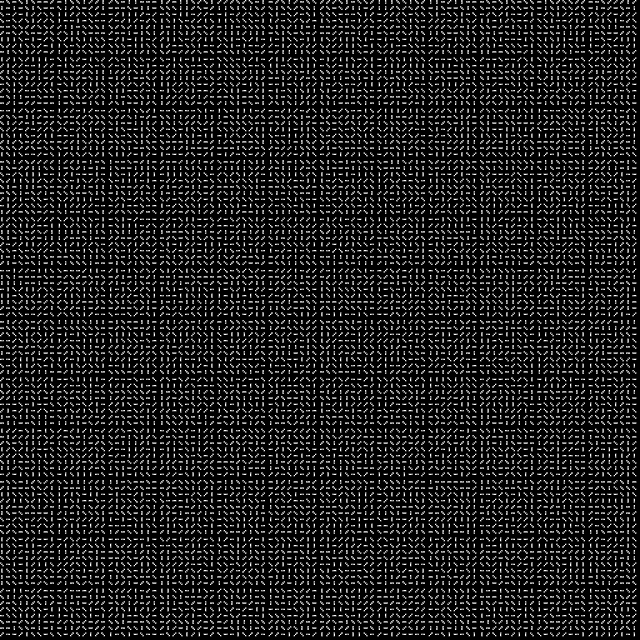
Write a WebGL 2 fragment shader that draws this pattern.

```glsl
#version 300 es
precision highp float;
// Draws a dense grid of tiny white stepped dashes on black, each turned at random to one of four directions.

uniform vec2 u_resolution;
out vec4 fragColor;

const float REPEATS = 100.0;   // dashes across and down
const float STEPS = 512.0;     // fine grid steps across the canvas
const float PITCH = STEPS / REPEATS;
const vec3 GROUND = vec3(0.0);
const vec3 INK = vec3(1.0);

float hash(vec2 p) {
    return fract(sin(dot(p, vec2(127.1, 311.7))) * 43758.5453);
}

float boxDistance(vec2 p, vec2 halfSize) {
    vec2 d = abs(p) - halfSize;
    return length(max(d, 0.0)) + min(max(d.x, d.y), 0.0);
}

// Three unit squares laid in a row along a direction
float dashDistance(vec2 p, vec2 direction) {
    float d = 1e3;
    for (int i = -1; i <= 1; i++) {
        d = min(d, boxDistance(p - float(i) * direction, vec2(0.5)));
    }
    return d;
}

// Horizontal, vertical or either diagonal
vec2 pickDirection(float choice) {
    if (choice < 0.25) return vec2(1.0, 0.0);
    if (choice < 0.50) return vec2(0.0, 1.0);
    return choice < 0.75 ? vec2(1.0, 1.0) : vec2(1.0, -1.0);
}

// Index of the cell whose snapped start lies at or before p
vec2 cellIndex(vec2 p) {
    return ceil((floor(p) + 0.99) / PITCH) - 1.0;
}

// Cell start snapped to the fine grid, so spacing varies slightly
vec2 cellStart(vec2 cell) {
    return floor(cell * PITCH + 0.01);
}

void main() {
    // Fine grid position counted from the top left, wrapped
    vec2 uv = gl_FragCoord.xy / u_resolution;
    vec2 p = mod(vec2(uv.x, 1.0 - uv.y) * STEPS + 1.0, STEPS);

    vec2 cell = cellIndex(p);
    vec2 local = p - cellStart(cell) - 2.5;

    // Random dash with an edge one screen step wide
    float d = dashDistance(local, pickDirection(hash(cell + 3.0)));
    float edge = STEPS / min(u_resolution.x, u_resolution.y);
    float coverage = clamp(0.5 - d / edge, 0.0, 1.0);

    fragColor = vec4(mix(GROUND, INK, coverage), 1.0);
}
```
